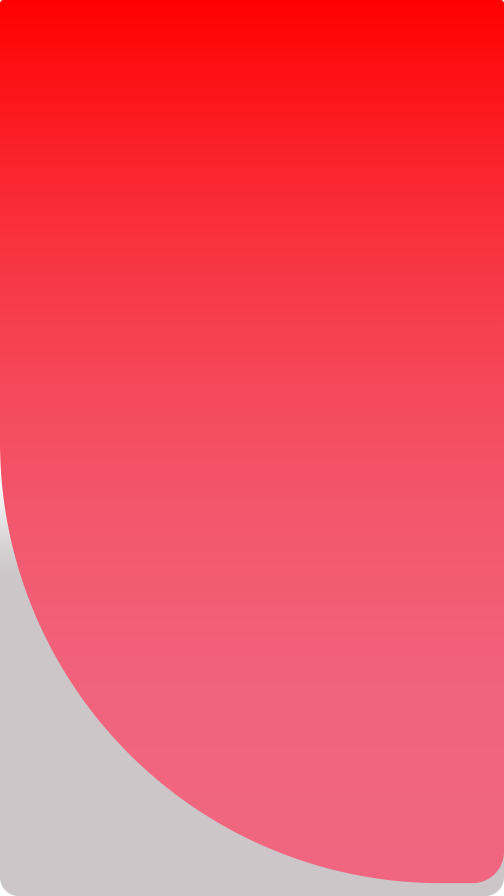
Give the GLSL for this background, as a Shadertoy shader.

```glsl
// A red to pink panel with one sweeping round corner, over a soft grey card.

// Lengths are in canvas widths, heights measured from the lower edge.
#define PANEL_BOTTOM 0.0255
#define SWEEP_RADIUS 0.875
#define PANEL_RADIUS 0.0625
#define CARD_RADIUS 0.037
#define TOP_RADIUS 0.007
#define FADE_LOW 0.62
#define FADE_HIGH 0.87
#define GRADIENT_SPAN 0.95
#define RED vec3(1.0, 0.0, 0.0)
#define PINK vec3(0.943, 0.4, 0.5)
#define GREY vec3(0.8, 0.777, 0.785)
#define WHITE vec3(1.0)

// Signed distance to a box; radii: lower left, lower right, upper left, upper right.
float roundedBox(vec2 p, vec2 low, vec2 high, vec4 radii) {
    // Each corner is rounded only inside its own square.
    vec2 center = 0.5 * (low + high);
    vec2 edge = abs(p - center) - 0.5 * (high - low);
    float dist = max(edge.x, edge.y);

    for (int i = 0; i < 4; i++) {
        vec2 side = vec2(float(i % 2), float(i / 2));
        vec2 outward = 2.0 * side - 1.0;
        vec2 pivot = mix(low, high, side) - outward * radii[i];
        vec2 offset = (p - pivot) * outward;
        if (min(offset.x, offset.y) > 0.0) {
            dist = length(offset) - radii[i];
        }
    }
    return dist;
}

// Antialiased coverage of a shape.
float coverage(float dist, float pixel) {
    return clamp(0.5 - dist / pixel, 0.0, 1.0);
}

void mainImage(out vec4 fragColor, in vec2 fragCoord) {
    float pixel = 1.0 / iResolution.x;
    vec2 p = fragCoord * pixel;
    vec2 top = vec2(1.0, iResolution.y * pixel);

    // Grey card, fading to white towards its upper end
    float card = roundedBox(p, vec2(0.0), top, vec4(CARD_RADIUS, CARD_RADIUS, TOP_RADIUS, TOP_RADIUS));
    vec3 cardColor = mix(GREY, WHITE, smoothstep(FADE_LOW, FADE_HIGH, p.y));
    vec3 color = mix(WHITE, cardColor, coverage(card, pixel));

    // Panel gradient, easing out towards pink
    float depth = clamp((1.0 - p.y / top.y) / GRADIENT_SPAN, 0.0, 1.0);
    vec3 panelColor = mix(RED, PINK, depth * (2.0 - depth));

    // Panel shape
    float panel = roundedBox(p, vec2(0.0, PANEL_BOTTOM), top,
                             vec4(SWEEP_RADIUS, PANEL_RADIUS, TOP_RADIUS, TOP_RADIUS));
    color = mix(color, panelColor, coverage(panel, pixel));

    fragColor = vec4(color, 1.0);
}
```
